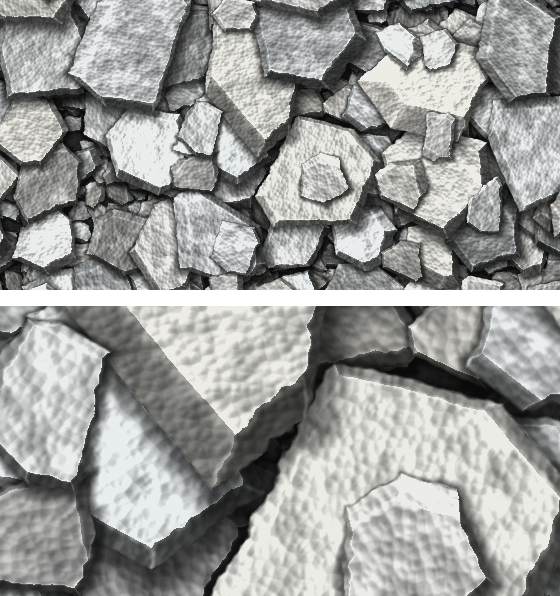
Top, the full canvas; bottom, a detail of the centre.
Write a WebGL 1 fragment shader that draws this texture.

```glsl
precision highp float;
// A heap of broken, silvery grey ore lumps with dark gaps between them.
// Layers of jittered convex polyhedra are painted from rubble to slabs,
// lit per facet, then roughened with layered cellular noise.
uniform vec2 u_resolution;

const vec3 LIGHT = vec3(-0.36, 0.48, 0.80);

vec2 hash2(vec2 p) {
  return fract(sin(vec2(dot(p, vec2(127.1, 311.7)), dot(p, vec2(269.5, 183.3)))) * 43758.5);
}

// Cellular noise: distance to the nearest scattered point
float pits(vec2 p) {
  vec2 base = floor(p);
  float nearest = 2.0;
  for (int j = -1; j <= 1; j++) {
    for (int i = -1; i <= 1; i++) {
      vec2 cell = base + vec2(float(i), float(j));
      nearest = min(nearest, length(cell + hash2(cell) - p));
    }
  }
  return nearest;
}

float rough(vec2 p) {
  return 0.5 * pits(p * 10.0) + 0.3 * pits(p * 27.0 + 3.0) + 0.2 * pits(p * 68.0 + 7.0);
}

// Soft mottling from layered sines
float mottle(vec2 p) {
  float a = sin(p.x * 19.0 + 2.0 * sin(p.y * 13.0)) * sin(p.y * 23.0 + 2.0 * sin(p.x * 17.0));
  float b = sin(p.x * 57.0 + 2.0 * sin(p.y * 41.0)) * sin(p.y * 49.0 + 2.0 * sin(p.x * 61.0));
  return 0.6 * a + 0.4 * b;
}

// Paints one layer of rocks over the brightness so far
void pile(vec2 p, float size, float chance, float tone, float salt,
          inout float lum, inout vec2 seed) {
  vec2 base = floor(p / size);
  float soft = 0.0028 / size;
  for (int j = -1; j <= 1; j++) {
    for (int i = -1; i <= 1; i++) {
      vec2 cell = base + vec2(float(i), float(j));
      vec2 id = cell + salt * vec2(17.3, 29.1);
      vec2 rnd = hash2(id);
      vec2 kind = hash2(id + 51.7);
      if (kind.x > chance) continue;
      vec2 q = p / size - cell - 0.5 - (rnd - 0.5) * 0.45;
      float radius = mix(0.43, 0.60, kind.y);
      float axis = 6.283 * rnd.y;

      // Tilted top face, then six side faces cut it down
      vec2 tilt = (hash2(id + 9.1) - 0.5) * 0.7;
      float height = 0.22 - 0.3 * dot(q, tilt);
      float next = 2.0;
      float shade = dot(normalize(vec3(tilt, 1.0)), LIGHT);
      float facet = 0.55;
      float edge = length(q) - 1.0;
      for (int k = 0; k < 6; k++) {
        vec2 s = hash2(id + float(k) * 3.7 + 1.9);
        vec2 t = hash2(id + float(k) * 5.3 + 8.4);
        float a = (float(k) + 0.7 * s.x) * 1.047 + axis;
        vec2 dir = vec2(cos(a), sin(a));
        float reach = radius * (0.62 + 0.33 * s.y) * (1.0 + 0.4 * abs(cos(a - axis * 3.0)));
        float e = dot(q, dir) - reach;
        float slope = mix(0.8, 6.0, t.x);
        edge = max(edge, e);
        if (-e * slope < height) {
          next = height;
          height = -e * slope;
          shade = dot(normalize(vec3(dir * slope, 1.0)), LIGHT);
          facet = t.y;
        } else {
          next = min(next, -e * slope);
        }
      }

      // Contact shadow falls mostly to the lower right
      float lee = 0.11 - 0.07 * dot(normalize(q + 0.001), normalize(LIGHT.xy));
      lum *= mix(0.30, 1.0, smoothstep(-0.02, lee, edge));

      float rock = tone * mix(0.60, 1.0, fract(rnd.x * 7.0 + kind.y));
      rock *= (0.30 + 0.75 * max(shade, 0.0)) * mix(0.78, 1.22, facet);
      rock += 0.15 * tone * (1.0 - smoothstep(0.0, 0.06, next - height));
      lum = mix(lum, rock, 1.0 - smoothstep(-soft, soft, edge));
      if (edge < 0.0) seed = rnd;
    }
  }
}

void main() {
  vec2 p = gl_FragCoord.xy / u_resolution.y;

  // Chipped outlines come from warping space with the roughness
  vec2 chipped = p + 0.022 * (rough(p) - 0.4) * vec2(1.0, -0.8);
  float lum = 0.13;
  vec2 seed = vec2(0.5);
  pile(chipped, 0.075, 0.90, 0.68, 1.0, lum, seed);
  pile(chipped + 0.31, 0.13, 0.80, 0.84, 2.0, lum, seed);
  pile(chipped + 0.17, 0.22, 0.72, 0.98, 3.0, lum, seed);
  pile(chipped + 0.08, 0.35, 0.56, 1.0, 4.0, lum, seed);
  pile(chipped + 0.23, 0.14, 0.18, 1.0, 5.0, lum, seed);

  // Each rock gets its own grain direction, bumps and frosted patches
  float turn = 6.283 * seed.x;
  vec2 g = mat2(cos(turn), sin(turn), -sin(turn), cos(turn)) * p * vec2(1.0, 1.2) + seed * 9.0;
  float bump = rough(g + vec2(-0.003, 0.004)) - rough(g);
  float frost = smoothstep(0.0, 0.6, mottle(g) + 0.6 * (seed.y - 0.5));
  lum *= 1.0 + 2.2 * bump + 0.16 * mottle(g * 1.7);
  lum += 0.16 * frost * smoothstep(0.25, 0.6, lum);
  lum = clamp(lum, 0.04, 0.93);

  vec3 warmGrey = vec3(1.0, 0.995, 0.965);
  vec3 coolGrey = vec3(0.98, 1.0, 1.005);
  gl_FragColor = vec4(lum * mix(warmGrey, coolGrey, seed.y), 1.0);
}
```
